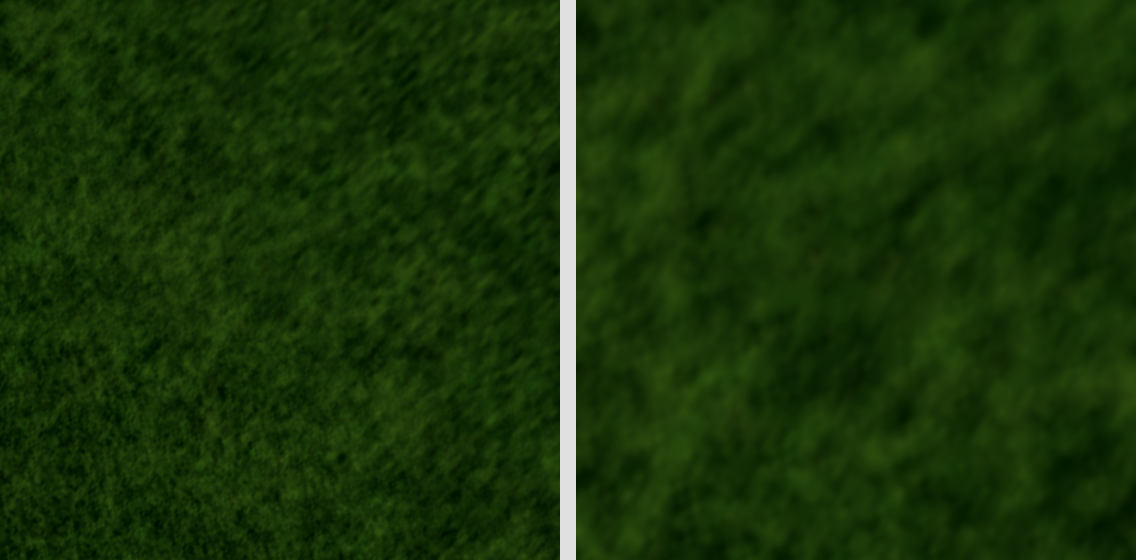
Left: the whole. Right: its middle third, enlarged.
A three.js fragment shader for this texture:

```glsl
varying vec2 vUv;

#define SHADE_GREEN vec3(0.030, 0.120, 0.002)
#define LIT_GREEN vec3(0.130, 0.250, 0.038)
#define DRY_TINT vec3(0.034, 0.004, 0.008)
#define PATCH_SCALE 6.0
#define CLUMP_SCALE 17.0
#define TUFT_SCALE 42.0
#define BLADE_SCALE 120.0
#define BLADE_STRETCH 0.55
#define FINE_SCALE 205.0
#define CONTRAST 0.285
#define MID_TONE 0.47

float hash(vec2 p) {
  vec3 q = fract(vec3(p.xyx) * 0.1031);
  q += dot(q, q.yzx + 33.33);
  return fract((q.x + q.y) * q.z);
}

// Smooth value noise centred on zero
float noise(vec2 p) {
  vec2 cell = floor(p);
  vec2 f = fract(p);
  f = f * f * (3.0 - 2.0 * f);
  float low = mix(hash(cell), hash(cell + vec2(1.0, 0.0)), f.x);
  float high = mix(hash(cell + vec2(0.0, 1.0)), hash(cell + vec2(1.0, 1.0)), f.x);
  return mix(low, high, f.y) - 0.5;
}

// Noise on a turned grid; stretch below one lengthens grains along the lean
float grain(vec2 p, float scale, float lean, float stretch, float seed) {
  float c = cos(lean);
  float s = sin(lean);
  vec2 turned = vec2(c * p.x - s * p.y, s * p.x + c * p.y);
  return noise(turned * scale * vec2(1.0, stretch) + seed * 37.0 + 300.0);
}

void main() {
  vec2 p = vUv;

  // Focus is crisp at lower left and soft at upper right
  float softness = smoothstep(0.25, 1.5, p.x + p.y + 0.25 * noise(p * 4.0 + 50.0));

  // Broad patches down to tufts
  float tone = 1.25 * grain(p, PATCH_SCALE, 0.4, 0.8, 1.0);
  tone += 1.6 * grain(p, CLUMP_SCALE, 0.9, 0.8, 2.0);
  tone += 2.0 * grain(p, TUFT_SCALE, 0.25, 0.8, 3.0);
  tone += 1.9 * grain(p, TUFT_SCALE * 1.8, 0.6, 0.75, 4.0);

  // Blades lean further to the right where the focus softens
  float upright = grain(p, BLADE_SCALE, -0.25, BLADE_STRETCH, 5.0);
  float leaning = grain(p, BLADE_SCALE * 0.85, 0.8, BLADE_STRETCH * 0.8, 6.0);
  vec2 share = normalize(vec2(1.0 - softness, softness + 0.25));
  tone += 2.6 * dot(share, vec2(upright, leaning));
  tone += mix(2.7, 0.5, softness) * grain(p, FINE_SCALE, 0.5, 0.75, 7.0);

  // Gentle light across the lawn, dimmer toward the left and the corners
  vec2 fromLight = p - vec2(0.58, 0.6);
  tone += 0.22 - 0.9 * dot(fromLight, fromLight);

  vec3 color = mix(SHADE_GREEN, LIT_GREEN, MID_TONE + CONTRAST * tone);

  // Dry yellow patches and small brownish flecks
  float dryness = 0.5 * grain(p, 9.0, 0.7, 1.0, 8.0)
    + 0.5 * grain(p, 38.0, 0.3, 1.0, 9.0)
    + 0.5 * grain(p, 95.0, 0.9, 0.8, 10.0);
  float fleck = smoothstep(0.32, 0.48, grain(p, 70.0, 0.5, 0.8, 11.0));
  color += DRY_TINT * (dryness + 0.45 * fleck);

  gl_FragColor = vec4(max(color, 0.0), 1.0);
}
```
